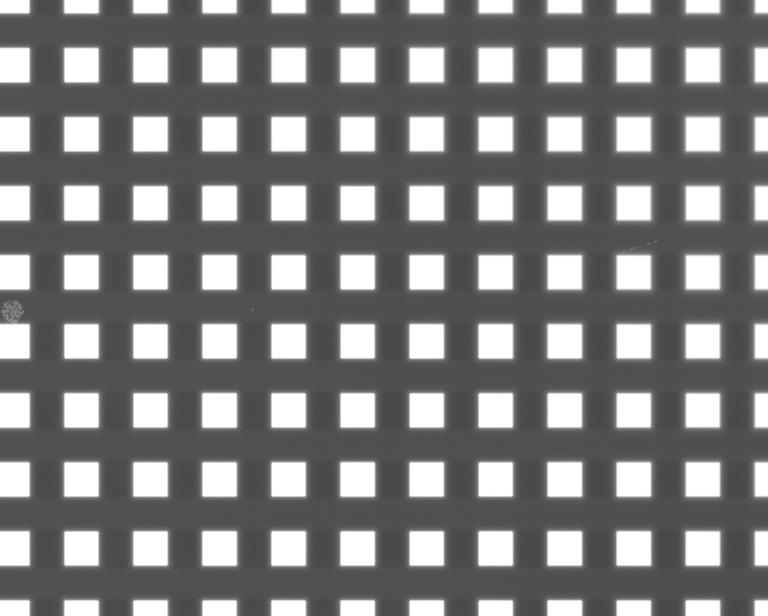
Give the GLSL for this pattern, as a WebGL 1 fragment shader.

```glsl
precision highp float;

uniform vec2 u_resolution;

// Lengths: the canvas width is 1; inside a cell the pitch is 1.
const float PITCH = 0.0899;
const vec2 FIRST_CENTER = vec2(0.1061, 0.0879);
const float HALF_SIDE = 0.255;
const float CORNER = 0.035;

vec2 hash2(vec2 p) {
  vec2 k = vec2(dot(p, vec2(127.1, 311.7)), dot(p, vec2(269.5, 183.3)));
  return fract(sin(k) * 4375.85);
}

float roundedSquare(vec2 p, float halfSide, float radius) {
  vec2 q = abs(p) - halfSide + radius;
  return length(max(q, 0.0)) + min(max(q.x, q.y), 0.0) - radius;
}

float segment(vec2 p, vec2 a, vec2 b) {
  vec2 ab = b - a;
  float t = clamp(dot(p - a, ab) / dot(ab, ab), 0.0, 1.0);
  return length(p - a - ab * t);
}

// Distance to the nearest scattered feature point
float cellular(vec2 p) {
  vec2 cell = floor(p);
  float nearest = 2.0;
  for (int j = -1; j <= 1; j++) {
    for (int i = -1; i <= 1; i++) {
      vec2 c = cell + vec2(float(i), float(j));
      nearest = min(nearest, length(c + hash2(c) - p));
    }
  }
  return nearest;
}

float layeredSines(vec2 p) {
  return 0.5 * sin(p.x * 5.0 + p.y * 3.0)
       + 0.3 * sin(p.x * 11.0 - p.y * 8.0 + 1.7)
       + 0.2 * sin(p.y * 19.0 + p.x * 4.0 + 0.6);
}

// Grey bars, slightly darker in the gaps between squares of one row
float barShade(vec2 p, vec2 uv) {
  float inRow = 1.0 - smoothstep(0.24, 0.30, abs(p.y));
  float inGap = smoothstep(0.29, 0.40, abs(p.x));
  return 0.312 - 0.022 * inRow * inGap + 0.005 * layeredSines(uv);
}

// Bright opening with a soft rim and a halo spilling onto the bars
float lightOpening(float base, float d, float softness, float pixel) {
  float halo = 0.25 * exp(-max(d, 0.0) / (0.032 * softness));
  float inner = max(0.026 * softness, 0.6 * pixel);
  float outer = max(0.012 * softness, 0.5 * pixel);
  float core = 1.0 - smoothstep(-inner, outer, d);
  return mix(base + halo, 1.0, core);
}

float speck(vec2 uv, vec2 center, float radius) {
  return 1.0 - smoothstep(0.3 * radius, radius, length(uv - center));
}

// Speckled smudge with a ragged outline
float smudge(vec2 uv, vec2 center, float radius) {
  vec2 q = uv - center;
  float ragged = length(q * vec2(1.0, 0.95)) + 0.002 * layeredSines(q * 60.0);
  float grains = 1.0 - smoothstep(0.15, 0.75, cellular(uv * 310.0));
  float area = 1.0 - smoothstep(0.75 * radius, radius, ragged);
  return area * (0.25 + 0.75 * grains);
}

float scratch(vec2 uv, vec2 a, vec2 b, float width) {
  float broken = 0.5 + 0.5 * sin(uv.x * 420.0 + 2.0 * sin(uv.x * 170.0));
  return broken * (1.0 - smoothstep(0.3 * width, width, segment(uv, a, b)));
}

void main() {
  vec2 uv = gl_FragCoord.xy / u_resolution.x;
  vec2 grid = (uv - FIRST_CENTER) / PITCH;
  vec2 cell = floor(grid + 0.5);
  vec2 p = grid - cell;
  float pixel = 1.0 / (u_resolution.x * PITCH);

  // Tiny size differences; focus softens toward the upper right
  float halfSide = HALF_SIDE + 0.003 * (hash2(cell).x - 0.5);
  float softness = 0.9 + 0.55 * smoothstep(0.7, 1.7, uv.x + uv.y);
  float d = roundedSquare(p, halfSide, CORNER);
  float shade = lightOpening(barShade(p, uv), d, softness, pixel);

  // Dust and wear
  shade += 0.22 * smudge(uv, vec2(0.0155, 0.396), 0.016);
  shade += 0.09 * scratch(uv, vec2(0.808, 0.473), vec2(0.855, 0.488), 0.0022);
  shade += 0.10 * speck(uv, vec2(0.329, 0.399), 0.0025);
  shade += 0.08 * speck(uv, vec2(0.769, 0.462), 0.0022);
  shade += 0.006 * (hash2(floor(uv * 512.0)).y - 0.5);

  gl_FragColor = vec4(vec3(clamp(shade, 0.0, 1.0)), 1.0);
}
```
